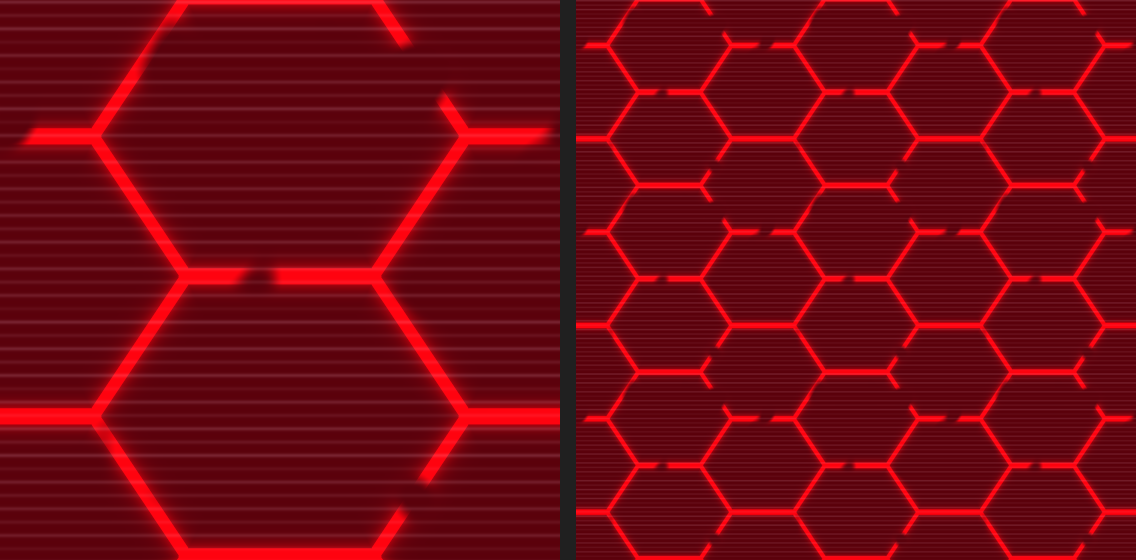
Left, the tile; right, the same tile 3 across and 3 down.
A WebGL 1 fragment shader for this pattern:

```glsl
precision highp float;
// Glowing red honeycomb bars over a dark scanlined panel.
// One folded quadrant gives the distance to every bar; wrapping gradient
// noise fades worn patches, and pale scanlines of uneven strength lie on top.

uniform vec2 u_resolution;

const float TAU = 6.2831853;
const vec2 CELL = vec2(1.0, 0.5);         // one column, two rows of hexagons
const float BAR_HALF_WIDTH = 0.015;
const float DIAGONAL_HALF_WIDTH = 0.0115;
const float SCANLINES = 42.0;             // even, so alternation wraps
const float WEAR_CELLS = 7.0;
const vec3 PANEL = vec3(0.355, 0.005, 0.045);
const vec3 NEON = vec3(1.0, 0.01, 0.06);
const vec3 SCAN_TINT = vec3(1.0, 0.75, 0.85);

float hash(vec2 p) {
  return fract(sin(dot(p, vec2(127.1, 311.7))) * 43758.5453);
}

float cornerRamp(vec2 corner, vec2 offset, float period) {
  float angle = TAU * hash(mod(corner, period));
  return dot(vec2(cos(angle), sin(angle)), offset);
}

// Gradient noise that repeats after a whole number of cells
float wrappedNoise(vec2 p, float period) {
  vec2 i = floor(p);
  vec2 f = p - i;
  vec2 w = f * f * f * (f * (f * 6.0 - 15.0) + 10.0);
  vec2 e = vec2(1.0, 0.0);
  float low = mix(cornerRamp(i, f, period),
                  cornerRamp(i + e.xy, f - e.xy, period), w.x);
  float high = mix(cornerRamp(i + e.yx, f - e.yx, period),
                   cornerRamp(i + e.xx, f - e.xx, period), w.x);
  return mix(low, high, w.y);
}

float segmentDistance(vec2 p, vec2 a, vec2 b) {
  vec2 ab = b - a;
  float t = clamp(dot(p - a, ab) / dot(ab, ab), 0.0, 1.0);
  return length(p - a - ab * t);
}

// Signed distance to the bars, negative inside them
float honeycomb(vec2 p, vec2 cell) {
  vec2 q = abs(mod(p, cell) - 0.5 * cell);
  vec2 top = vec2(cell.x / 6.0, 0.5 * cell.y);
  vec2 side = vec2(cell.x / 3.0, 0.0);
  float flatBars = min(segmentDistance(q, vec2(0.0, top.y), top),
                       segmentDistance(q, side, vec2(0.5 * cell.x, 0.0)));
  float diagonal = segmentDistance(q, top, side);
  return min(flatBars - BAR_HALF_WIDTH, diagonal - DIAGONAL_HALF_WIDTH);
}

// Opacity of the soft scanlines, alternately strong and weak
float scanlines(float y, float count) {
  float s = y * count + 0.16;
  float row = floor(s + 0.5);
  float index = mod(row, count);
  float profile = (s - row) / 0.15;
  float strength = mix(0.15, 0.075, mod(index, 2.0));
  strength += 0.05 * (hash(vec2(index, 5.0)) - 0.5);
  return strength * exp(-profile * profile);
}

void main() {
  vec2 uv = gl_FragCoord.xy / u_resolution;
  float soft = max(1.0 / min(u_resolution.x, u_resolution.y), 0.0015);

  // Bars and their halo
  float d = honeycomb(uv - vec2(0.0, 0.0065), CELL);
  float bar = 1.0 - smoothstep(-soft, soft, d);
  float halo = 0.45 * exp(-max(d, 0.0) / 0.012);

  // Worn patches where the light goes out
  float wear = wrappedNoise(uv * WEAR_CELLS + vec2(0.3, 0.4), WEAR_CELLS);
  float power = smoothstep(-0.40, -0.17, wear);

  vec3 color = mix(PANEL, NEON, max(bar, halo) * power);
  color = mix(color, SCAN_TINT, scanlines(uv.y, SCANLINES));
  gl_FragColor = vec4(color, 1.0);
}
```
